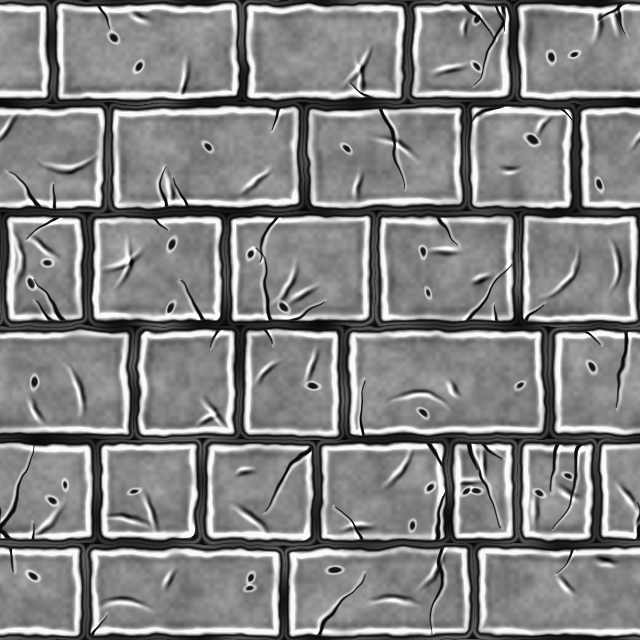
This texture map is drawn by a Shadertoy shader. Its source:

```glsl
const float COURSE[7] = float[](0.0, .161, .331, .509, .687, .850, 1.0);
const int FIRST[7] = int[](0, 4, 8, 13, 17, 23, 26);
const float JOINT[26] = float[](
    .083, .380, .638, .803,
    .169, .474, .729, .900,
    .003, .137, .353, .585, .809,
    .210, .375, .538, .858,
    .151, .314, .495, .701, .809, .932,
    .133, .445, .741);

float hash(vec2 p) {
    vec3 q = fract(p.xyx * .1031);
    q += dot(q, q.yzx + 33.33);
    return fract((q.x + q.y) * q.z);
}

vec4 hash4(vec2 p) {
    return vec4(hash(p), hash(p + 31.7), hash(p + 67.3), hash(p + 113.9));
}

// Value noise that tiles over the unit square
float noise(vec2 p, float cells) {
    p *= cells;
    vec2 i = floor(p), f = fract(p);
    f = f * f * (3.0 - 2.0 * f);
    vec2 a = mod(i, cells), b = mod(i + 1.0, cells);
    return mix(mix(hash(a), hash(vec2(b.x, a.y)), f.x),
               mix(hash(vec2(a.x, b.y)), hash(b), f.x), f.y);
}

float band(float x, float width) {
    return exp(-x * x / (width * width));
}

mat2 rotate(float a) {
    return mat2(cos(a), sin(a), -sin(a), cos(a));
}

float roundBox(vec2 p, vec2 halfSize, float radius) {
    vec2 d = abs(p) - halfSize + radius;
    return length(max(d, 0.0)) + min(max(d.x, d.y), 0.0) - radius;
}

// x: signed distance to the segment, y: position along it
vec2 segment(vec2 p, vec2 a, vec2 b) {
    vec2 r = p - a, e = b - a;
    float t = clamp(dot(r, e) / dot(e, e), 0.0, 1.0);
    float side = r.x * e.y - r.y * e.x < 0.0 ? -1.0 : 1.0;
    return vec2(side * length(r - e * t), t);
}

void mainImage(out vec4 fragColor, in vec2 fragCoord) {
    vec2 uv = fragCoord / iResolution.xy;
    uv.y = 1.0 - uv.y;
    float soft = max(.0012, 1.0 / iResolution.y);

    // Uneven edges
    vec2 wobble = vec2(noise(uv, 26.0), noise(uv + .37, 26.0)) - .5;
    vec2 chips = vec2(noise(uv, 75.0), noise(uv + .61, 75.0)) - .5;
    vec2 p = fract(uv + .006 * wobble + .003 * chips);

    // Find the course and the stone
    int row = 0;
    for (int i = 1; i < 6; i++) if (p.y > COURSE[i]) row = i;
    int first = FIRST[row], last = FIRST[row + 1] - 1, id = last;
    if (p.x < JOINT[first]) p.x += 1.0;
    float left = JOINT[last], right = JOINT[first] + 1.0;
    for (int i = first; i < last; i++) {
        if (p.x >= JOINT[i] && p.x < JOINT[i + 1]) {
            left = JOINT[i];
            right = JOINT[i + 1];
            id = i;
        }
    }
    vec2 lo = vec2(left, COURSE[row]), hi = vec2(right, COURSE[row + 1]);
    vec2 halfSize = (hi - lo) * .5;
    vec2 stone = vec2(float(id) * 3.0 + 5.0, 2.0);
    vec2 q = rotate((hash(stone) - .5) * .024) * (p - (lo + hi) * .5);
    float depth = -roundBox(q, halfSize - .002 * hash(stone + 9.0), .014);
    float inside = smoothstep(.010, .018, depth);

    // Mottled face, hollow and bright rim
    float mottle = .4 * noise(uv, 20.0) + .35 * noise(uv, 52.0) + .25 * noise(uv, 130.0) - .5;
    float shade = .53 + .32 * mottle - .13 * band(depth - .023, .006) * noise(uv, 14.0);
    float wear = smoothstep(.1, .6, noise(uv + .2, 19.0));
    shade += (.28 + .34 * wear) * band(depth - .0115 - .002 * wear, .0042);

    for (int k = 0; k < 2; k++) {
        vec2 seed = stone + vec2(0.0, float(k) * 11.0 + 4.0);

        // Curved scratches
        vec4 r = hash4(seed);
        vec2 s = rotate(r.z * 3.14) * (q - (r.xy - .5) * 1.3 * halfSize);
        s.y += (r.w - .5) * 16.0 * s.x * s.x;
        float taper = (1.0 - smoothstep(.0, .02 + .04 * r.w, abs(s.x))) * inside;
        shade += taper * (.5 * band(s.y, .0035) - .42 * band(s.y - .007, .0035));

        // Pits with a lit lower lip
        r = hash4(seed + 201.0);
        vec2 c = rotate(r.z * 3.14) * (q - (r.xy - .5) * 1.5 * halfSize);
        float pit = length(c * vec2(1.0, 1.8)) - .004 - .005 * r.w;
        float present = inside * step(.3, r.w);
        shade += .3 * present * band(pit - .003, .003);
        shade = mix(shade, .08, present * (1.0 - smoothstep(-.003, .002, pit)));
    }

    // Tapering cracks that start at an edge
    for (int k = 0; k < 3; k++) {
        vec4 r = hash4(stone + vec2(401.0, float(k) * 17.0));
        float side = r.x < .5 ? -1.0 : 1.0;
        vec2 start = vec2((r.y - .5) * 1.9 * halfSize.x, side * halfSize.y);
        vec2 end = start + vec2((r.z - .5) * .15, -side * halfSize.y * mix(.35, 2.1, r.w * r.w));
        vec2 jag = vec2(noise(uv + .13, 24.0), noise(uv + .71, 40.0)) - .5;
        vec2 crack = segment(q + jag * vec2(.024, .01), start, end);
        float width = mix(.0033, .0006, crack.y);
        float present = step(.25, hash(stone + vec2(77.0, float(k)))) * smoothstep(.004, .009, depth);
        shade += .4 * present * (1.0 - .6 * crack.y) * band(crack.x - width - .003, .0026);
        shade = mix(shade, .04, present * (1.0 - smoothstep(width - soft, width + soft, abs(crack.x))));
    }

    // Black joints with a faint grey core
    float core = band(depth - .001, .003) * noise(uv + .5, 16.0);
    shade = mix(mix(.03, .42, core), shade, smoothstep(.0065 - soft, .0075 + soft, depth));
    fragColor = vec4(vec3(clamp(shade, .02, .98)), 1.0);
}
```
